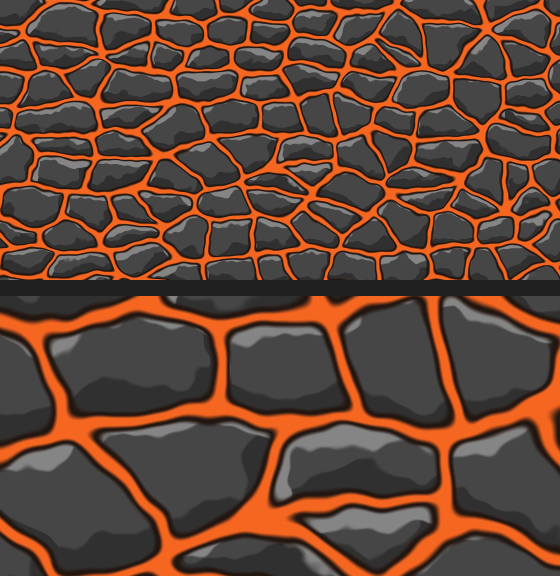
Top: the whole. Bottom: its middle third, enlarged.
This texture is drawn by a Shadertoy shader. Its source:

```glsl
const vec3 LAVA = vec3(0.96, 0.40, 0.13);
const vec3 RIM = vec3(0.135, 0.085, 0.065);
const vec3 STONE = vec3(0.275);
const vec3 SHADE = vec3(0.19);
const vec3 SHINE = vec3(0.52);

const vec2 DENSITY = vec2(5.2, 9.5);   // stones per canvas height at the left
const float CROWDING = 0.5;            // stones get smaller to the right
const float JITTER = 0.86;
const float MISSING = 0.15;            // share of dropped seeds, gives large stones
const float LAVA_HALF = 0.0064;
const float RIM_WIDTH = 0.0066;
const float CORNER = 0.017;            // rounding where cracks meet
const float SOFT = 0.003;
const float SHINE_DEPTH = 0.026;
const float SHADE_DEPTH = 0.037;
const vec2 LIGHT = vec2(-0.34, 0.94);

vec2 hash22(vec2 p) {
    vec3 q = fract(p.xyx * vec3(0.1031, 0.1030, 0.0973));
    q += dot(q, q.yzx + 33.33);
    return fract((q.xx + q.yz) * q.zy);
}

float corner(vec2 cell, vec2 f, vec2 o) {
    vec2 gradient = hash22(cell + o + 71.0) * 2.0 - 1.0;
    return dot(gradient, f - o);
}

// Gradient noise, roughly -0.7 to 0.7
float noise(vec2 p) {
    vec2 i = floor(p), f = p - i;
    vec2 u = f * f * f * (f * (f * 6.0 - 15.0) + 10.0);
    return 1.4 * mix(
        mix(corner(i, f, vec2(0, 0)), corner(i, f, vec2(1, 0)), u.x),
        mix(corner(i, f, vec2(0, 1)), corner(i, f, vec2(1, 1)), u.x), u.y);
}

float smoothMin(float a, float b, float k) {
    float h = max(k - abs(a - b), 0.0) / k;
    return min(a, b) - h * h * k * 0.25;
}

bool isMissing(vec2 id) {
    return hash22(id + 137.0).x < MISSING;
}

vec2 seed(vec2 id) {
    return id + 0.5 + JITTER * (hash22(id + 19.0) - 0.5);
}

// x: distance to the crack, y: way to it towards the light, z: way from the light
vec3 stoneField(vec2 p, out vec2 stoneId) {
    vec2 g = vec2(p.x * (DENSITY.x + CROWDING * p.x), p.y * DENSITY.y);
    vec2 scale = vec2(DENSITY.x + 2.0 * CROWDING * p.x, DENSITY.y);
    vec2 base = floor(g), nearest = vec2(0.0);
    float best = 1e3;
    stoneId = base;
    for (int y = -2; y <= 2; y++)
    for (int x = -2; x <= 2; x++) {
        vec2 id = base + vec2(x, y);
        if (isMissing(id)) continue;
        vec2 r = seed(id) - g;
        if (dot(r, r) < best) {
            best = dot(r, r);
            nearest = r;
            stoneId = id;
        }
    }
    vec3 field = vec3(1.0);
    for (int y = -3; y <= 3; y++)
    for (int x = -3; x <= 3; x++) {
        vec2 id = stoneId + vec2(x, y);
        if ((x == 0 && y == 0) || isMissing(id)) continue;
        vec2 r = seed(id) - g;
        vec2 across = (r - nearest) * scale;
        float d = 0.5 * dot(r + nearest, r - nearest) / length(across);
        float facing = dot(normalize(across), LIGHT);
        field.x = smoothMin(field.x, d, CORNER);
        if (facing > 0.01) field.y = min(field.y, d / facing);
        if (facing < -0.01) field.z = min(field.z, -d / facing);
    }
    return field;
}

void mainImage(out vec4 fragColor, in vec2 fragCoord) {
    vec2 p = fragCoord / iResolution.y;
    float soft = max(SOFT, 0.7 / iResolution.y);

    // Bend the cracks
    vec2 warped = p;
    warped += 0.024 * vec2(noise(p * 7.0), noise(p * 7.0 + 40.0));
    warped += 0.008 * vec2(noise(p * 21.0 + 80.0), noise(p * 21.0 + 120.0));

    vec2 stoneId;
    vec3 field = stoneField(warped, stoneId);
    vec2 mood = hash22(stoneId + 53.0) - 0.5;

    // Ragged shadow and highlight on each stone
    float ragged = 0.009 * noise(p * 42.0);
    float shadeDepth = SHADE_DEPTH + 0.038 * noise(p * 15.0 + 7.0) + 0.014 * mood.x + ragged;
    float shineDepth = SHINE_DEPTH + 0.030 * noise(p * 13.0 + 60.0) + 0.014 * mood.y + ragged;
    vec3 color = mix(SHADE, STONE, smoothstep(-soft, soft, field.z - shadeDepth));
    color = mix(SHINE, color, smoothstep(-soft, soft, field.y - shineDepth));

    // Charred rim, then lava of uneven width
    float lavaHalf = LAVA_HALF * (1.0 + 0.45 * noise(p * 9.0 + 200.0));
    float rimEnd = lavaHalf + RIM_WIDTH * (1.0 + 0.3 * noise(p * 24.0 + 30.0));
    color = mix(RIM, color, smoothstep(-soft, soft, field.x - rimEnd));
    color = mix(LAVA, color, smoothstep(-soft, soft, field.x - lavaHalf));

    fragColor = vec4(color, 1.0);
}
```
